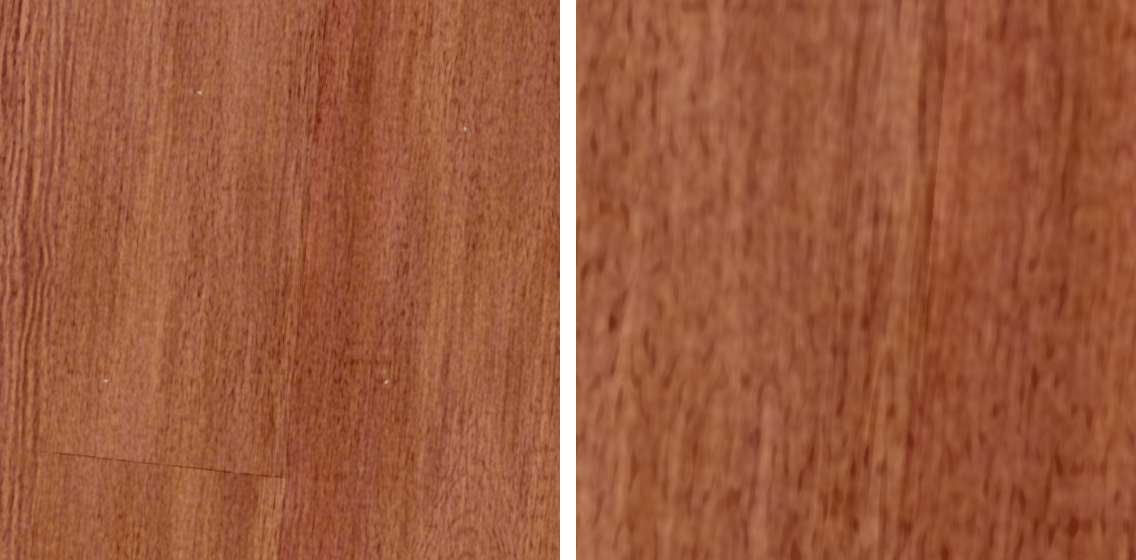
Left, the full canvas; right, a detail of the centre.
Reproduce this texture procedurally as a Shadertoy shader.

```glsl
// Reddish brown wood flooring: three leaning boards with a cross joint.
// Stretched gradient noise gives bands, streaks and pores; warped sine
// waves give the ribbed left board and the arched rings at lower right.

#define LEAN 0.085
#define SEAM_LEFT 0.056
#define SEAM_RIGHT 0.500
#define BAND_GAIN 0.38
#define STREAK_GAIN 0.40
#define PORE_GAIN 0.55
#define MOTTLE_GAIN 0.27
#define BASE_COLOR vec3(0.616, 0.359, 0.232)
#define TONE_RANGE vec3(0.138, 0.155, 0.135)
#define PINK_SHIFT vec3(-0.008, -0.004, 0.058)
#define RED_SHIFT vec3(0.000, -0.028, -0.010)
#define SPECK_COLOR vec3(0.80, 0.73, 0.69)

vec2 hash2(vec2 p) {
    vec3 h = fract(p.xyx * vec3(0.1031, 0.1030, 0.0973));
    h += dot(h, h.yzx + 33.33);
    return fract((h.xx + h.yz) * h.zy);
}

float cornerSlope(vec2 cell, vec2 offset) {
    float angle = 6.28318 * hash2(cell).x;
    return dot(vec2(cos(angle), sin(angle)), offset);
}

// Gradient noise, roughly -1 to 1
float noise(vec2 p) {
    vec2 i = floor(p), f = fract(p);
    vec2 u = f * f * f * (f * (f * 6.0 - 15.0) + 10.0);
    vec2 e = vec2(0.0, 1.0);
    float low = mix(cornerSlope(i, f), cornerSlope(i + e.yx, f - e.yx), u.x);
    float high = mix(cornerSlope(i + e, f - e), cornerSlope(i + e.yy, f - e.yy), u.x);
    return 1.4 * mix(low, high, u.y);
}

float line(float d, float halfWidth) {
    return 1.0 - smoothstep(0.3 * halfWidth, halfWidth, abs(d));
}

void mainImage(out vec4 fragColor, in vec2 fragCoord) {
    vec2 p = fragCoord / iResolution.xy;
    float px = 1.0 / iResolution.y;

    // Coordinates along the leaning grain, with a slow wander
    vec2 g = vec2(p.x - LEAN * p.y, p.y);
    float wander = 0.005 * noise(vec2(g.x * 6.0, g.y * 5.0) + 3.0);
    vec2 w = vec2(g.x + wander, g.y);

    // Board masks
    float leftBoard = 1.0 - smoothstep(-0.005, 0.005, g.x - SEAM_LEFT - 0.5 * wander);
    float rightBoard = smoothstep(-0.010, 0.008, g.x - SEAM_RIGHT - 0.8 * wander);
    float middle = (1.0 - leftBoard) * (1.0 - rightBoard);
    float joint = p.y - 0.195 + 0.110 * (p.x - 0.065);
    float lower = middle * (1.0 - smoothstep(-px, px, joint));
    vec2 seed = vec2(step(0.5, lower) * 17.0 + step(SEAM_RIGHT, g.x) * 31.0, 0.0);

    // Broad bands, fine streaks and soft mottling
    float band = noise(w * vec2(13.0, 1.3) + seed + 5.0);
    band += 0.7 * noise(w * vec2(30.0, 2.5) + seed + 40.0);
    float streak = noise(w * vec2(85.0, 4.0) + seed + 90.0);
    streak += 0.9 * noise(w * vec2(160.0, 10.0) + seed + 130.0);
    float streakZone = 0.75 + 0.7 * noise(w * vec2(9.0, 1.8) + 60.0);
    float mottle = 0.8 * noise(p * 70.0 + 11.0) + noise(p * vec2(165.0, 120.0) + 50.0);
    float tone = BAND_GAIN * band + STREAK_GAIN * streakZone * streak + MOTTLE_GAIN * mottle;

    // Short dark pores, dense and soft, with thin pale flecks between
    float poreField = noise(w * vec2(175.0, 58.0) + 200.0);
    float pores = smoothstep(0.12, 0.70, poreField);
    pores += 0.7 * smoothstep(0.20, 0.75, noise(w * vec2(140.0, 24.0) + 260.0));
    float poreZone = 0.75 + 0.7 * noise(w * vec2(11.0, 4.0) + 300.0);
    tone -= PORE_GAIN * pores * poreZone;
    tone += 0.22 * smoothstep(0.10, 0.60, -poreField);

    // Ribbed left board, bending around a knot at mid height
    float knot = exp(-pow((p.y - 0.50) / 0.09, 2.0));
    float bend = 0.016 * knot * noise(p * vec2(9.0, 14.0));
    float ribs = sin(6.28318 * 58.0 * (w.x + 0.025 * p.y + bend
                 + 0.009 * noise(w * vec2(25.0, 6.0) + 70.0)));
    float ribFade = 0.75 + 0.8 * noise(w * vec2(35.0, 14.0) + 80.0);
    tone += leftBoard * (0.55 * ribs * ribFade - 0.20 * knot);

    // Shaded edge of the right board and coarse fibres beside the seam
    float redEdge = rightBoard * (1.0 - smoothstep(0.08, 0.23, g.x - SEAM_RIGHT));
    float corner = smoothstep(0.80, 0.88, g.x) * smoothstep(0.40, 0.90, p.y);
    tone -= 0.27 * redEdge + 0.32 * corner;
    float fibreZone = exp(-pow((g.x - SEAM_RIGHT + 0.022) / 0.034, 2.0));
    float fibre = noise(w * vec2(120.0, 7.0) + 400.0);
    tone += fibreZone * (0.50 * fibre - 0.75 * smoothstep(0.15, 0.50, fibre));
    tone -= 0.55 * fibreZone * smoothstep(0.10, 0.50, noise(w * vec2(130.0, 15.0) + 450.0));

    // Arched rings, soft and broken
    vec2 a = p - vec2(0.862 - 0.12 * (0.27 - p.y), 0.0);
    float arch = a.y + 0.27 * (sqrt(1.0 + pow(a.x / 0.055, 2.0)) - 1.0)
               + 0.035 * noise(p * vec2(17.0, 14.0) + 20.0)
               + 0.008 * noise(p * 60.0 + 35.0);
    float archMask = 1.0 - smoothstep(0.255, 0.300, arch);
    float rings = pow(0.5 + 0.5 * sin(arch * 6.28318 * 24.0), 2.0);
    float ringFade = clamp(0.55 + 0.9 * noise(p * vec2(40.0, 30.0)), 0.0, 1.0);
    tone += archMask * (0.20 - 0.55 * rings * ringFade);

    // Cross joint, lower board and seams
    tone += lower * (0.34 * smoothstep(0.443, 0.457, g.x) - 0.12);
    float jointFade = clamp(0.60 + 0.8 * noise(vec2(p.x * 38.0, 9.3)), 0.1, 1.0);
    tone -= 0.70 * jointFade * middle * line(joint, 0.0030);
    float seamFade = clamp(0.35 + 0.9 * noise(vec2(4.3, p.y * 22.0)), 0.0, 1.0);
    tone -= 0.55 * seamFade * line(g.x - SEAM_RIGHT - 0.8 * wander, 0.0060);
    tone -= 0.35 * seamFade * line(g.x - SEAM_LEFT - 0.5 * wander, 0.0040);

    // Colour: pinker towards the upper left, redder in the shaded edge
    float pink = 0.45 * noise(w * vec2(16.0, 3.0) + 500.0) + 0.40 * noise(p * 42.0 + 70.0);
    pink += 0.45 * (1.0 - rightBoard) * (p.y - 0.45) + leftBoard * (0.2 - 0.3 * ribs) + 0.12;
    vec3 color = BASE_COLOR + TONE_RANGE * clamp(tone + 0.17, -1.2, 0.85);
    color += PINK_SHIFT * pink + RED_SHIFT * redEdge * (0.6 + 0.5 * band);

    // Few pale specks
    for (int i = 0; i < 4; i++) {
        vec2 d = p - (0.1 + 0.8 * hash2(vec2(float(i) * 7.0 + 2.0, 5.0)));
        float size = 0.0055 + 0.004 * noise(p * 160.0);
        color = mix(color, SPECK_COLOR, 0.7 * (1.0 - smoothstep(0.2 * size, size, length(d))));
    }
    fragColor = vec4(color, 1.0);
}
```
